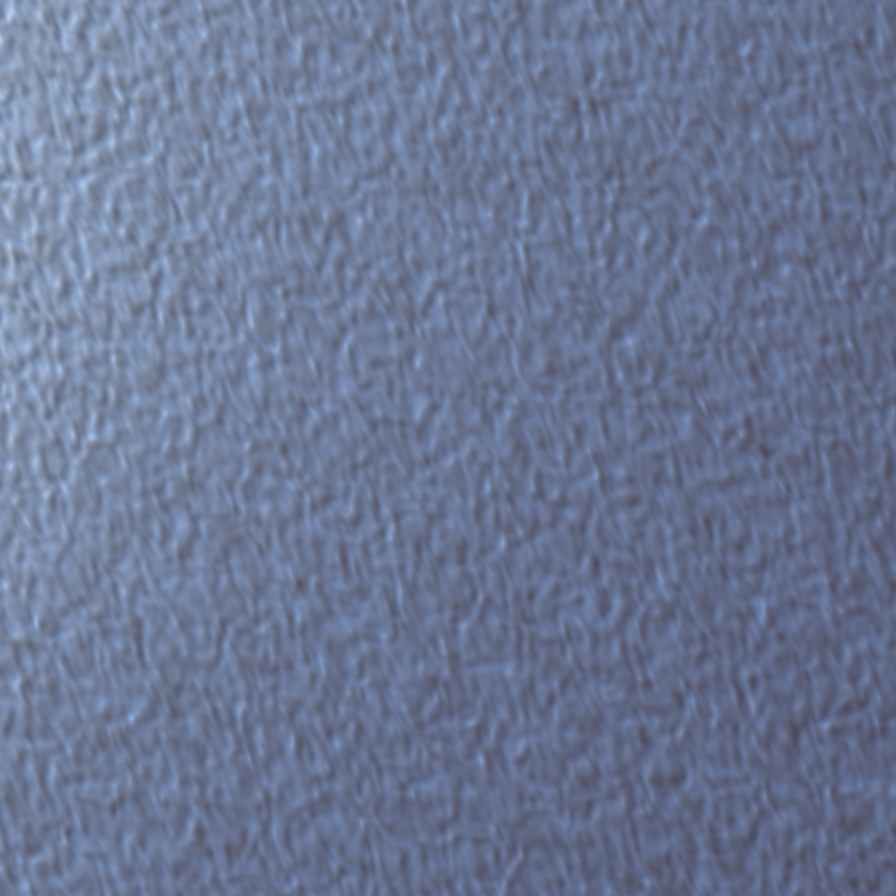
Give the GLSL for this texture, as a WebGL 2 fragment shader.

```glsl
#version 300 es
precision highp float;
// Soft embossed blue-grey leather with dense wormy grain and a sheen from the upper left.

uniform vec2 u_resolution;
out vec4 fragColor;

const float GRAIN_FREQUENCY = 68.0;
const float GRAIN_STRETCH = 0.66;
const float GRAIN_LEAN = 0.2;
const vec2 LIGHT_STEP = vec2(-0.0034, 0.0026);

const vec3 SHADE_COLOR = vec3(0.357, 0.385, 0.500);
const vec3 BODY_COLOR = vec3(0.410, 0.462, 0.582);
const vec3 SHEEN_COLOR = vec3(0.580, 0.655, 0.760);
const vec3 BLUE_RELIEF = vec3(0.62, 0.93, 1.22);
const vec3 PALE_RELIEF = vec3(0.92, 1.06, 1.15);

float hash(vec2 p) {
    return fract(sin(dot(p, vec2(127.1, 311.7))) * 43758.5453);
}

vec2 cellGradient(vec2 cell) {
    float angle = 6.28318 * hash(cell);
    return vec2(cos(angle), sin(angle));
}

// Gradient noise, roughly -0.7 to 0.7
float noise(vec2 p) {
    vec2 i = floor(p);
    vec2 f = p - i;
    vec2 w = f * f * f * (f * (f * 6.0 - 15.0) + 10.0);
    vec2 e = vec2(1.0, 0.0);
    float a = dot(cellGradient(i), f);
    float b = dot(cellGradient(i + e.xy), f - e.xy);
    float c = dot(cellGradient(i + e.yx), f - e.yx);
    float d = dot(cellGradient(i + e.xx), f - e.xx);
    return mix(mix(a, b, w.x), mix(c, d, w.x), w.y);
}

// Leaning, stretched and slightly bent coordinates of the grain
vec2 grainSpace(vec2 p) {
    vec2 q = vec2(p.x + GRAIN_LEAN * p.y, p.y * GRAIN_STRETCH) * GRAIN_FREQUENCY;
    vec2 bend = vec2(noise(q * 0.4 + 17.3), noise(q * 0.4 + 71.9));
    return q + 0.5 * bend;
}

// Packed bumps with a few rounded ridges
float leatherHeight(vec2 p) {
    vec2 q = grainSpace(p);
    float ridge = noise(q * 0.85 + 8.4);
    float bumps = noise(q + 33.7);
    float fine = noise(q * 1.6 + 91.1);
    return 0.35 * exp(-9.0 * ridge * ridge) + 1.2 * bumps + 0.5 * fine;
}

float relief(vec2 p, vec2 lightStep) {
    return leatherHeight(p + lightStep) - leatherHeight(p - lightStep);
}

// Light falling off from the left edge, stronger towards the top
float sheenAmount(vec2 p) {
    float edge = exp(-3.4 * max(p.x, 0.0)) * mix(0.25, 1.0, smoothstep(0.0, 0.8, p.y));
    return clamp(edge + 0.14 * p.y * (1.0 - p.x), 0.0, 1.0);
}

vec3 baseColor(vec2 p, float sheen) {
    float lit = smoothstep(-0.05, 1.2, 0.7 * (1.0 - p.x) + 0.5 * p.y);
    vec3 color = mix(SHADE_COLOR, BODY_COLOR, lit);
    return mix(color, SHEEN_COLOR, 0.72 * sheen);
}

void main() {
    vec2 p = gl_FragCoord.xy / u_resolution;
    float sheen = sheenAmount(p);
    vec3 color = baseColor(p, sheen);

    // Embossed light and shade, bluer away from the sheen
    float slope = relief(p, LIGHT_STEP);
    float strength = mix(0.084, 0.135, sheen);
    color += slope * strength * mix(BLUE_RELIEF, PALE_RELIEF, sheen);

    // Raised grain is blue, hollows are warm grey
    float lift = leatherHeight(p) - 0.2;
    color += lift * vec3(0.018, 0.046, 0.082);

    // Uneven blotches of tint across neighbouring grains
    float blotch = 0.8 * noise(p * 13.0 + 5.0) + 1.3 * noise(p * 30.0 + 43.0);
    color += blotch * vec3(0.020, 0.034, 0.052);

    // Small glints on the steepest lit slopes
    float glint = smoothstep(0.5, 1.2, slope);
    color += glint * mix(0.035, 0.06, sheen) * vec3(0.8, 1.0, 1.1);

    fragColor = vec4(clamp(color, 0.0, 1.0), 1.0);
}
```
